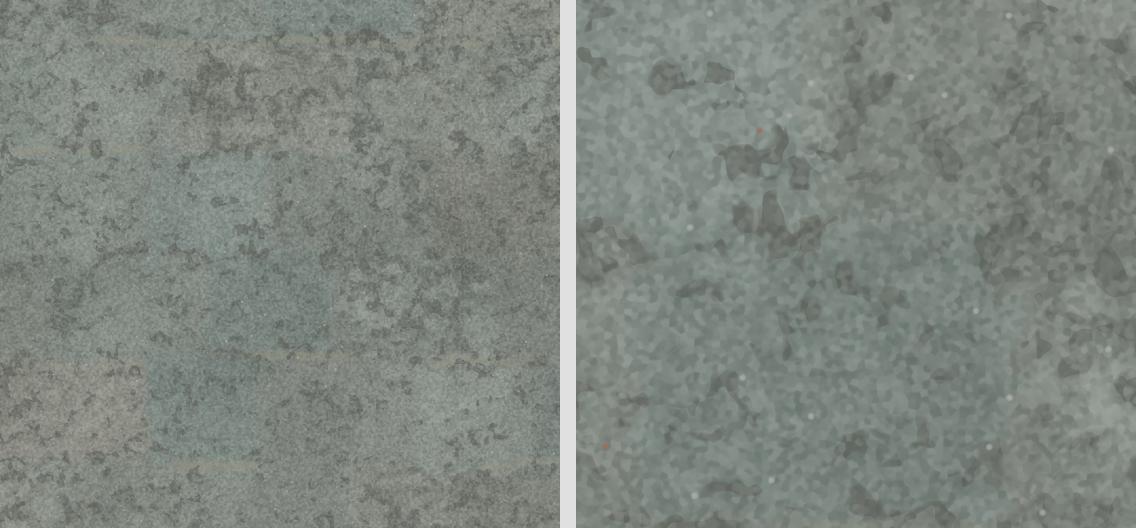
Left, the full canvas; right, a detail of the centre.
This texture is drawn by a Shadertoy shader. Its source:

```glsl
// Weathered grey stone wall: a soft patchwork of worn blocks, each with its own
// tint and pitting. Soft cellular noise at several scales makes the mottling,
// pits, pale crust and grain; faint buff seams and rare specks finish it.

vec3 hash3(vec2 p) {
    vec3 q = fract(p.xyx * vec3(0.1031, 0.1030, 0.0973));
    q += dot(q, q.yxz + 33.33);
    return fract((q.xxy + q.yzz) * q.zyx);
}

// Smooth cellular noise: random cell values blended by distance to cell points
float softCells(vec2 p) {
    vec2 cell = floor(p), f = p - cell;
    float sum = 0.0, weight = 0.0;
    for (int y = -1; y <= 1; y++)
    for (int x = -1; x <= 1; x++) {
        vec2 o = vec2(x, y);
        vec3 h = hash3(cell + o + 71.0);
        vec2 d = o + h.xy - f;
        float w = exp(-7.0 * dot(d, d));
        sum += w * h.z;
        weight += w;
    }
    return sum / weight;
}

// Blended block traits: x = blueness, y = pitting, z = lightness
vec3 blockTraits(vec2 p, float ragged) {
    vec3 traits = vec3(0.5);
    for (int r = 0; r < 6; r++)
    for (int c = 0; c < 5; c++) {
        vec2 id = vec2(c, r);
        vec3 h = hash3(id + 13.0), shape = hash3(id + 47.0);
        vec2 centre = vec2((id.x + 0.5 * mod(id.y, 2.0)) * 0.265, 0.02 + 0.2 * id.y);
        centre += (shape.xy - 0.5) * vec2(0.07, 0.03);

        // The lower middle of the wall is bluer and smoother
        float cool = 1.0 - smoothstep(0.1, 0.3, distance(centre, vec2(0.5, 0.33)));
        h.xy = clamp(h.xy + vec2(0.4, -0.3) * cool, 0.0, 1.0);

        vec2 q = abs(p - centre) - vec2(0.11 + 0.05 * shape.z, 0.095);
        float d = length(max(q, 0.0)) + min(max(q.x, q.y), 0.0);
        float mask = 1.0 - smoothstep(-0.014, 0.014, d + 0.05 * (ragged - 0.5));
        traits = mix(traits, h, 0.85 * mask);
    }
    return traits;
}

void mainImage(out vec4 fragColor, in vec2 fragCoord) {
    vec2 p = fragCoord / iResolution.y;
    vec2 warp = vec2(softCells(p * 42.0), softCells(p * 42.0 + 19.0)) - 0.5;
    vec2 q = p + 0.012 * warp;

    // Noise from broad stains down to grain
    float broad = softCells(q * 8.0);
    float clusters = softCells(q * vec2(15.0, 19.0) + 5.0);
    float medium = softCells(q * vec2(50.0, 62.0));
    float above = softCells((q + vec2(0.0, 0.004)) * vec2(50.0, 62.0));
    float fine = softCells(q * 125.0 + 31.0);
    float grain = softCells(p * 250.0 + 57.0);

    // Block tint and stains
    vec3 traits = blockTraits(p, 0.5 * clusters + 0.5 * medium);
    vec3 col = mix(vec3(0.525, 0.522, 0.487), vec3(0.488, 0.534, 0.515), traits.x);
    col += 0.05 * (traits.z - 0.5) + 0.05 * (broad - 0.5);

    // Dark pits and pale crust, denser on rough blocks
    float relief = 0.5 * medium + 0.5 * fine + 0.22 * (clusters - 0.5);
    float pitEdge = 0.71 - 0.14 * traits.y;
    float pits = smoothstep(pitEdge - 0.06, pitEdge + 0.1, relief);
    float crust = 1.0 - smoothstep(0.3, 0.5, relief);
    col = mix(col, vec3(0.385, 0.4, 0.375), 0.72 * pits);
    col += vec3(0.04, 0.042, 0.04) * crust * (0.3 + traits.y);
    col += 0.05 * (medium - above) * (0.4 + traits.y);

    // Fine texture
    col += (0.04 + 0.05 * traits.y) * (fine - 0.5) + 0.1 * (grain - 0.5);

    // Broken buff seams between the courses
    float seamY = abs(fract((p.y - 0.12 + 0.02 * (broad - 0.5)) / 0.2 + 0.5) - 0.5) * 0.2;
    float seam = (1.0 - smoothstep(0.002, 0.012, seamY + 0.008 * (medium - 0.5)))
               * smoothstep(0.5, 0.8, softCells(p * vec2(7.0, 12.0) + 83.0));
    col = mix(col, vec3(0.59, 0.585, 0.51), 0.45 * seam * (1.0 - pits));

    // Rare mineral specks: rust inside clustered pits, pale elsewhere
    vec2 speckCell = floor(p * 95.0);
    vec3 s = hash3(speckCell + 211.0);
    float speckDist = length(fract(p * 95.0) - 0.3 - 0.4 * s.xy);
    float speck = step(0.988, s.z) * (1.0 - smoothstep(0.08, 0.28, speckDist));
    vec3 speckColor = mix(vec3(0.7, 0.71, 0.68), vec3(0.6, 0.43, 0.34), smoothstep(0.5, 0.65, clusters));
    col = mix(col, speckColor, 0.7 * speck);

    fragColor = vec4(clamp(col, 0.0, 1.0), 1.0);
}
```
